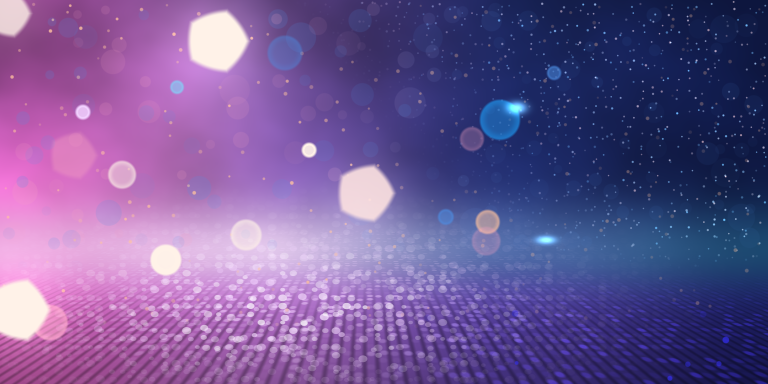
Give the GLSL for this background, as a Shadertoy shader.

```glsl
// Draws a violet-to-navy starry haze with soft bokeh above a glittering floor.

const vec3 CREAM = vec3(1, 0.95, 0.91), ROSE = vec3(0.96, 0.63, 0.76), GOLD = vec3(1, 0.76, 0.62);
const vec3 BLUE = vec3(0.3, 0.56, 0.9), CYAN = vec3(0.48, 0.87, 1), LILAC = vec3(0.95, 0.82, 1);

vec3 hash3(vec2 p) {
  vec3 q = fract(p.xyx * vec3(0.1031, 0.103, 0.0973));
  q += dot(q, q.yxz + 33.33);
  return fract((q.xxy + q.yzz) * q.zyx);
}

float gradientDot(vec2 cell, vec2 offset) {
  float a = 6.2832 * hash3(cell).x;
  return dot(vec2(cos(a), sin(a)), offset);
}

float gradientNoise(vec2 p) {
  vec2 i = floor(p), f = fract(p), e = vec2(1, 0), w = f * f * (3.0 - 2.0 * f);
  return mix(mix(gradientDot(i, f), gradientDot(i + e, f - e), w.x),
    mix(gradientDot(i + e.yx, f - e.yx), gradientDot(i + 1.0, f - 1.0), w.x), w.y);
}

float fbm(vec2 p) {
  float sum = 0.0, gain = 0.5;
  for (int i = 0; i < 4; i++) {
    sum += gain * gradientNoise(p);
    p = mat2(1.6, 1.2, -1.2, 1.6) * p;
    gain *= 0.5;
  }
  return sum;
}

// Horizontal blend through four colours
vec3 ramp(float x, vec3 a, vec3 b, vec3 c, vec3 d) {
  vec3 left = mix(a, b, smoothstep(0.0, 0.75, x));
  return mix(mix(left, c, smoothstep(0.65, 1.4, x)), d, smoothstep(1.3, 2.0, x));
}

float glow(vec2 p, vec2 center, vec2 size) {
  vec2 q = (p - center) / size;
  return exp(-dot(q, q));
}

float disc(float d, float radius, float blur) {
  return 1.0 - smoothstep(radius - blur, radius + blur, d);
}

// Translucent disc with a brighter rim; c holds center and radius
void bubble(inout vec3 col, vec2 p, vec3 c, vec3 tint, float alpha) {
  float d = length(p - c.xy), rim = smoothstep(0.55 * c.z, c.z, d);
  col = mix(col, tint, disc(d, c.z, 0.004) * min(1.0, alpha * (0.65 + 0.35 * rim)));
}

// Soft rounded pentagon with one vertex pointing right
void pentagon(inout vec3 col, vec2 p, vec3 c, vec3 tint, float alpha) {
  vec2 q = p - c.xy;
  float s = 6.2832 / 5.0, a = atan(q.y, q.x) + 0.5 * s;
  float d = length(q) * mix(cos(floor(0.5 + a / s) * s - a), 1.0, 0.4);
  col += tint * 0.14 * alpha * glow(p, c.xy, vec2(1.7 * c.z));
  col = mix(col, tint, alpha * disc(d, c.z, 0.008));
}

// One random dot per grid cell: x is coverage, y a random tint
vec2 scatter(vec2 p, float scale, float density, float radius, float seed) {
  vec2 g = p * scale + seed, cell = floor(g);
  vec3 h = hash3(cell + seed), k = hash3(cell + seed + 71.0);
  float margin = min(0.5, (radius + 0.002) * scale);
  float d = length(g - cell - mix(vec2(margin), vec2(1.0 - margin), h.xy)) / scale;
  return vec2(disc(d, radius * (0.5 + 0.5 * k.x), 0.002) * step(h.z, density) * (0.3 + 0.7 * k.y), k.z);
}

// Sky, ground and misty horizon
vec3 backdrop(vec2 p) {
  vec3 col = ramp(p.x, vec3(0.66, 0.31, 0.64), vec3(0.43, 0.3, 0.62), vec3(0.11, 0.16, 0.4), vec3(0.06, 0.1, 0.28));
  float haze = fbm(p * vec2(2.2, 2.8) + 4.0), h = p.y - 0.35;
  col *= 1.0 + 0.55 * haze - 0.2 * smoothstep(0.65, 1.0, p.y);
  col += vec3(0.2, 0.08, 0.1) * glow(p, vec2(0, 0.42), vec2(0.5, 0.25));
  col += vec3(0.19, 0.12, 0.12) * glow(p, vec2(0.5, 0.72), vec2(0.26, 0.38));
  vec3 ground = ramp(p.x, vec3(0.8, 0.35, 0.69), vec3(0.7, 0.42, 0.78), vec3(0.31, 0.23, 0.6), vec3(0.11, 0.11, 0.37));
  col = mix(col, ground * (0.76 + 1.2 * p.y), 1.0 - smoothstep(0.22, 0.38, p.y));
  vec3 mist = ramp(p.x, vec3(0.93, 0.7, 0.89), vec3(0.92, 0.82, 0.94), vec3(0.34, 0.46, 0.7), vec3(0.12, 0.32, 0.47));
  return mix(col, mist, exp(-h * h / (h > 0.0 ? 0.014 : 0.01)) * (0.86 + 0.3 * haze));
}

// Perspective weave whose cells sparkle at random
vec3 glitterFloor(vec3 col, vec2 p) {
  float depth = 17.0 / max(0.62 - p.y, 0.2), near = 1.0 - smoothstep(0.1, 0.3, p.y);
  vec2 g = vec2((p.x - 0.95) * depth, depth), f = fract(g) - 0.5;
  vec3 h = hash3(floor(g) + 200.0);
  float lit = glow(p, vec2(0.74, 0.19), vec2(0.5, 0.15)), right = near * smoothstep(0.9, 1.5, p.x);
  float spark = disc(length(f - 0.2 * (h.xy - 0.5)), 0.34, 0.16) * h.z * h.z;
  col *= 1.0 - near * 0.27 * smoothstep(0.15, 0.5, abs(f.x));
  col = mix(col, LILAC, spark * lit * 0.7) + vec3(0.08, 0.05, 0.3) * spark * right;
  for (float i = 0.0; i < 3.0; i++) {
    vec2 s = scatter(p * vec2(1, 1.3), 22.0 + 7.0 * i, 0.5, 0.012, 13.0 * i + 5.0);
    col = mix(col, mix(LILAC, vec3(1), s.y), s.x * lit * 0.8);
  }
  return mix(col, vec3(0.2, 0.18, 0.95), scatter(p, 13.0, 0.3, 0.009, 91.0).x * right);
}

// Stars at right, golden motes and large faint bokeh
vec3 dust(vec3 col, vec2 p) {
  float air = smoothstep(0.28, 0.42, p.y), starry = air * smoothstep(1.5, 2.3, p.x + 0.8 * p.y);
  float left = 1.0 - smoothstep(0.7, 1.4, p.x);
  for (float i = 0.0; i < 3.0; i++) {
    vec2 star = scatter(p, 23.0 + 9.0 * i, 0.4, 0.003, 17.0 * i + 2.0);
    col += mix(GOLD, CYAN, star.y) * star.x * starry * 0.7;
    vec2 mote = scatter(p, 9.0 + 4.0 * i, 0.25, 0.005, 29.0 * i + 8.0);
    col = mix(col, GOLD, mote.x * smoothstep(0.1, 0.25, p.y) * (0.35 + 0.45 * left));
    vec2 orb = scatter(p, 6.0 + 3.0 * i, 0.4, 0.045 - 0.012 * i, 41.0 * i + 3.0);
    col = mix(col, mix(BLUE, ROSE, step(0.5, orb.y) * left), orb.x * air * (0.09 + 0.1 * left));
  }
  return col;
}

void mainImage(out vec4 fragColor, in vec2 fragCoord) {
  vec2 p = fragCoord / iResolution.y;
  vec3 col = dust(glitterFloor(backdrop(p), p), p);
  // Warm lights
  pentagon(col, p, vec3(0.19, 0.595, 0.055), ROSE, 0.4);
  bubble(col, p, vec3(0.13, 0.16, 0.046), ROSE, 0.7);
  bubble(col, p, vec3(0.318, 0.545, 0.036), CREAM, 0.7);
  bubble(col, p, vec3(0.641, 0.388, 0.04), CREAM, 0.7);
  bubble(col, p, vec3(0.432, 0.323, 0.04), CREAM, 1.5);
  pentagon(col, p, vec3(0.565, 0.893, 0.073), CREAM, 1.0);
  pentagon(col, p, vec3(0.951, 0.497, 0.067), mix(CREAM, ROSE, 0.2), 0.9);
  pentagon(col, p, vec3(0.047, 0.193, 0.073), CREAM, 1.0);
  pentagon(col, p, vec3(0.018, 0.965, 0.055), CREAM, 0.8);
  // Cool lights
  bubble(col, p, vec3(0.742, 0.862, 0.045), BLUE, 0.45);
  bubble(col, p, vec3(0.805, 0.609, 0.019), CREAM, 1.4);
  bubble(col, p, vec3(0.216, 0.708, 0.019), LILAC, 1.3);
  bubble(col, p, vec3(0.461, 0.773, 0.017), CYAN, 0.8);
  bubble(col, p, vec3(1.161, 0.435, 0.02), BLUE, 0.75);
  bubble(col, p, vec3(1.443, 0.81, 0.018), BLUE, 0.8);
  // Glassy bubbles and highlights
  bubble(col, p, vec3(1.302, 0.688, 0.052), BLUE * vec3(0.4, 1, 1), 0.75);
  bubble(col, p, vec3(1.229, 0.638, 0.031), ROSE, 0.4);
  bubble(col, p, vec3(1.27, 0.422, 0.031), GOLD, 0.75);
  bubble(col, p, vec3(1.266, 0.372, 0.037), ROSE, 0.35);
  col += CYAN * glow(p, vec2(1.346, 0.719), vec2(0.024, 0.015));
  col += CYAN * 0.8 * glow(p, vec2(1.422, 0.375), vec2(0.024, 0.01));
  fragColor = vec4(clamp(col, 0.0, 1.0), 1);
}
```
